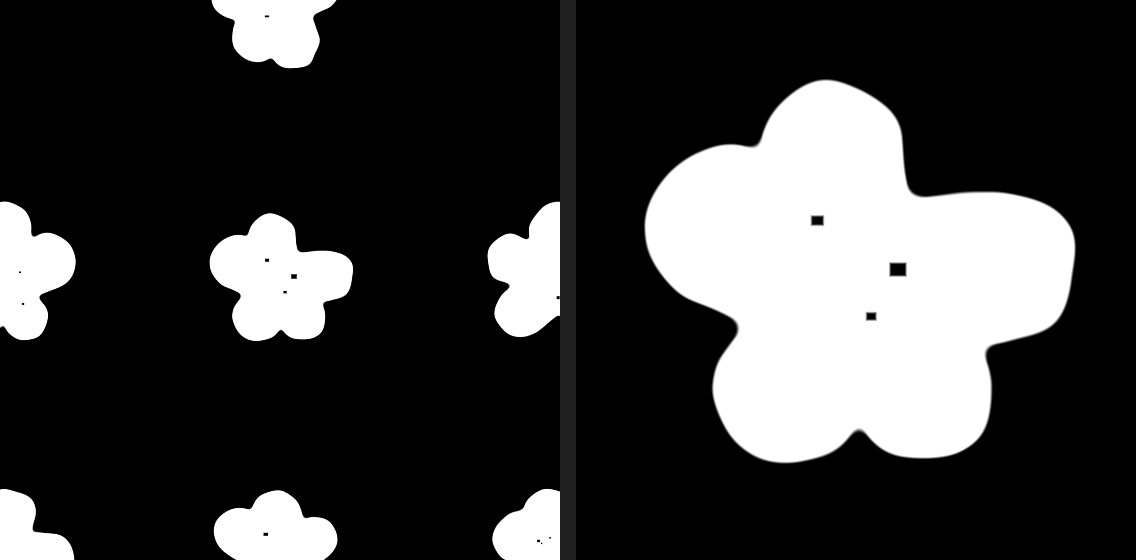
Left: the whole. Right: its middle third, enlarged.
Reproduce this pattern procedurally as a three.js fragment shader.

```glsl
// White five-petal blob flowers with tiny dark specks on a black square lattice.
varying vec2 vUv;

const vec3 GROUND = vec3(0.0);
const vec3 BLOOM = vec3(1.0);
const float REPEATS = 2.0;                   // across and up
const int PETALS = 5;
const int SPECKS = 3;
const float PHASE = 0.05;                    // first petal, in turns
const float ANGLE_JITTER = 0.10;             // in turns
const vec2 PETAL_REACH = vec2(0.068, 0.094); // min, max
const vec2 PETAL_RADIUS = vec2(0.039, 0.051);
const float JOIN = 0.010;                    // softness of petal notches
const float WOBBLE = 0.007;
const float WOBBLE_SCALE = 32.0;
const vec2 SPECK_SPREAD = vec2(0.045, 0.050);
const vec2 SPECK_MIN = vec2(0.0012, 0.0012);
const vec2 SPECK_MAX = vec2(0.0055, 0.0040);
const float EDGE = 0.001;
const float TAU = 6.28319;

vec3 hash3(vec3 p) {
  p = fract(p * vec3(0.1031, 0.1030, 0.0973) + 0.137);
  p += dot(p, p.yxz + 33.33);
  return fract((p.xxy + p.yxx) * p.zyx);
}

vec2 noise2(vec2 p) {
  vec2 i = floor(p);
  vec2 f = fract(p);
  f = f * f * (3.0 - 2.0 * f);
  vec2 a = hash3(vec3(i, 7.0)).xy;
  vec2 b = hash3(vec3(i + vec2(1.0, 0.0), 7.0)).xy;
  vec2 c = hash3(vec3(i + vec2(0.0, 1.0), 7.0)).xy;
  vec2 d = hash3(vec3(i + 1.0, 7.0)).xy;
  return mix(mix(a, b, f.x), mix(c, d, f.x), f.y) - 0.5;
}

float smoothMin(float a, float b, float k) {
  float h = max(k - abs(a - b), 0.0) / k;
  return min(a, b) - 0.25 * h * h * k;
}

float capsule(vec2 p, vec2 tip, float radius) {
  float t = clamp(dot(p, tip) / dot(tip, tip), 0.0, 1.0);
  return length(p - tip * t) - radius;
}

float box(vec2 p, vec2 halfSize) {
  vec2 d = abs(p) - halfSize;
  return length(max(d, 0.0)) + min(max(d.x, d.y), 0.0);
}

// Petals fan out from the centre, each with its own angle, reach and width.
float flower(vec2 p, vec2 cell) {
  float dist = 1.0;
  for (int i = 0; i < PETALS; i++) {
    vec3 h = hash3(vec3(cell, float(i) + 11.0));
    float turn = float(i) / float(PETALS) + PHASE + (h.x - 0.5) * ANGLE_JITTER;
    vec2 direction = vec2(cos(TAU * turn), sin(TAU * turn));
    float reach = mix(PETAL_REACH.x, PETAL_REACH.y, h.y);
    float radius = mix(PETAL_RADIUS.x, PETAL_RADIUS.y, h.z);
    dist = smoothMin(dist, capsule(p, direction * reach, radius), JOIN);
  }
  return dist;
}

// Small dark chips scattered near the centre.
float specks(vec2 p, vec2 cell) {
  float dist = 1.0;
  for (int i = 0; i < SPECKS; i++) {
    vec3 place = hash3(vec3(cell, float(i) + 41.0));
    vec3 size = hash3(vec3(cell, float(i) + 71.0));
    vec2 halfSize = mix(SPECK_MIN, SPECK_MAX, size.xy * size.z);
    dist = min(dist, box(p - (place.xy - 0.5) * 2.0 * SPECK_SPREAD, halfSize));
  }
  return dist;
}

void main() {
  // Lattice points sit on the canvas borders and its centre.
  vec2 cell = floor(vUv * REPEATS + 0.5);
  vec2 p = vUv - cell / REPEATS;

  vec2 warped = p + WOBBLE * noise2(vUv * WOBBLE_SCALE);
  float dist = max(flower(warped, cell), -specks(p, cell));
  float ink = 1.0 - smoothstep(-EDGE, EDGE, dist);

  // The two upper corners stay bare.
  float topRow = step(REPEATS - 0.5, cell.y);
  float sideColumn = step(0.5, abs(cell.x - 0.5 * REPEATS));
  ink *= 1.0 - topRow * sideColumn;

  gl_FragColor = vec4(mix(GROUND, BLOOM, ink), 1.0);
}
```
